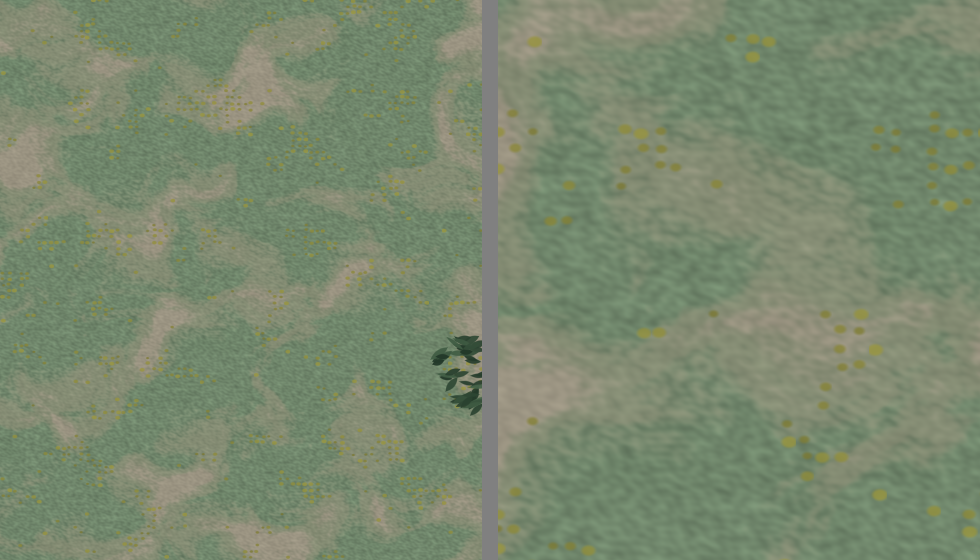
Left, the full canvas; right, a detail of the centre.
Reproduce this texture procedurally as a WebGL 2 fragment shader.

```glsl
#version 300 es
precision highp float;

uniform vec2 u_resolution;
out vec4 fragColor;

const vec3 GRASS = vec3(0.437, 0.526, 0.420);
const vec3 DRY_GRASS = vec3(0.520, 0.550, 0.453);
const vec3 BARE_SOIL = vec3(0.605, 0.578, 0.507);
const vec3 FLOWER = vec3(0.560, 0.545, 0.215);
const vec3 LEAF_DARK = vec3(0.130, 0.215, 0.155);
const vec3 LEAF_LIGHT = vec3(0.290, 0.410, 0.300);

vec2 hash2(vec2 p) {
    vec3 q = fract(p.xyx * vec3(0.1031, 0.1030, 0.0973));
    q += dot(q, q.yzx + 33.33);
    return fract((q.xx + q.yz) * q.zy);
}

vec2 gradientAt(vec2 cell) {
    float angle = 6.2832 * hash2(cell).x;
    return vec2(cos(angle), sin(angle));
}

float gradientNoise(vec2 p) {
    vec2 i = floor(p), f = p - i;
    vec2 u = f * f * f * (f * (f * 6.0 - 15.0) + 10.0);
    vec2 e = vec2(1.0, 0.0);
    float bottom = mix(dot(gradientAt(i), f), dot(gradientAt(i + e), f - e), u.x);
    float top = mix(dot(gradientAt(i + e.yx), f - e.yx),
                    dot(gradientAt(i + 1.0), f - 1.0), u.x);
    return 1.4 * mix(bottom, top, u.y);
}

float fbm(vec2 p, int octaves, float gain) {
    float sum = 0.0, amplitude = 1.0;
    for (int i = 0; i < octaves; i++) {
        sum += amplitude * gradientNoise(p);
        p = mat2(1.6, 1.1, -1.1, 1.6) * p + 17.3;
        amplitude *= gain;
    }
    return sum;
}

// Worn ground: low values are lush, high values are bare.
float wear(vec2 p) {
    vec2 warp = vec2(gradientNoise(p * 9.0 + 31.0), gradientNoise(p * 9.0 + 57.0));
    vec2 q = p * vec2(5.2, 7.6) + 0.4 * warp;
    return fbm(q + 40.0, 5, 0.52);
}

// Fine blades, slightly wider than tall, over softer tufts.
float bladeGrain(vec2 p) {
    vec2 slanted = vec2(p.x + 0.5 * p.y, p.y);
    float fine = gradientNoise(slanted * vec2(150.0, 215.0) + 80.0);
    float tuft = gradientNoise(slanted * vec2(65.0, 100.0) + 140.0);
    return 0.65 * fine + 0.45 * tuft;
}

// Small round blooms; x is coverage, y is brightness.
vec2 blooms(vec2 p, float cellSize, float soft) {
    vec2 cell = floor(p / cellSize);
    vec2 seed = hash2(cell + 300.0), jitter = hash2(cell + 700.0);
    vec2 center = (cell + 0.35 + 0.3 * jitter) * cellSize;
    float clump = fbm(center * vec2(9.0, 13.0) + 90.0, 2, 0.8);
    float present = step(seed.x, 0.62 * smoothstep(0.18, 0.65, clump) + 0.015);
    float radius = cellSize * mix(0.20, 0.36, seed.y);
    float d = length((p - center) * vec2(0.85, 1.15)) - radius;
    return vec2(present * (1.0 - smoothstep(-soft, soft, d)), seed.y);
}

float leafDistance(vec2 p, vec2 direction, float halfLength, float halfWidth) {
    vec2 q = vec2(dot(p, direction), dot(p, vec2(-direction.y, direction.x)));
    float along = q.x / halfLength;
    return abs(q.y) - halfWidth * (1.0 - along * along);
}

// Overlapping leaves fanned out to the left of an anchor.
vec3 paintFoliage(vec3 color, vec2 p, vec2 anchor, float soft) {
    for (int i = 0; i < 46; i++) {
        vec2 a = hash2(vec2(float(i), 11.0)), b = hash2(vec2(float(i), 29.0));
        float fan = mix(1.6, 4.6, a.x);
        float reach = sqrt(a.y) * mix(0.085, 0.102, step(2.6, fan) * step(fan, 3.6));
        vec2 center = anchor + reach * vec2(cos(fan), 0.85 * sin(fan));
        float turn = mix(fan, 3.5, 0.65) + 1.3 * (b.x - 0.5);
        float d = leafDistance(p - center, vec2(cos(turn), sin(turn)),
                               mix(0.011, 0.020, b.y), mix(0.0035, 0.0065, b.x));
        vec3 leaf = mix(LEAF_DARK, LEAF_LIGHT, b.y * b.y);
        color = mix(color, leaf, 0.93 * (1.0 - smoothstep(-soft, soft, d)));
    }
    return color;
}

void main() {
    vec2 p = gl_FragCoord.xy / u_resolution.y;
    float aspect = u_resolution.x / u_resolution.y;
    float soft = max(0.0013, 0.8 / u_resolution.y);

    // Ground cover
    float worn = wear(p);
    float grain = bladeGrain(p);
    float ragged = worn + 0.16 * grain;
    float dry = smoothstep(-0.12, 0.24, ragged);
    float bare = smoothstep(0.26, 0.68, ragged);
    vec3 color = mix(mix(GRASS, DRY_GRASS, dry), BARE_SOIL, bare);
    color *= 1.0 + grain * mix(0.17, 0.09, dry);
    color += 0.012 * gradientNoise(p * 22.0 + 210.0);

    // Flower clumps
    vec2 bloom = blooms(p, 0.0108, soft);
    color = mix(color, FLOWER * mix(0.85, 1.1, bloom.y), 0.75 * bloom.x);

    // Overhanging branch
    color = paintFoliage(color, p, vec2(aspect + 0.012, 0.338), soft);
    fragColor = vec4(color, 1.0);
}
```
